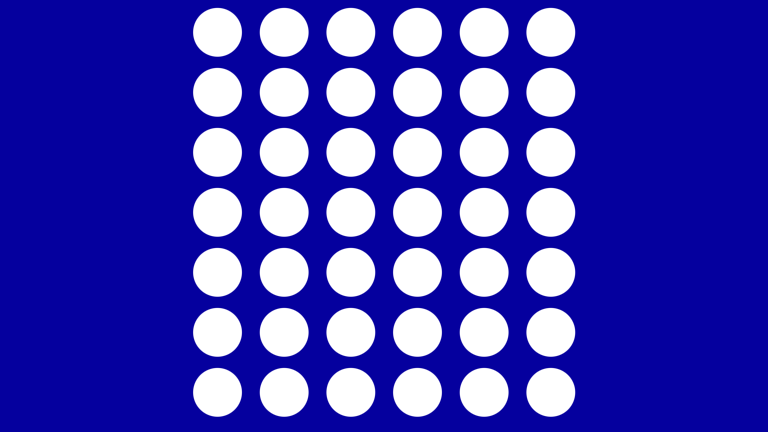
This pattern is drawn by a Shadertoy shader. Its source:

```glsl
// A block of white discs, six across and seven down, on deep blue.
// Each point is folded to its nearest grid cell, clamped to the block,
// and a circle distance gives the smooth disc edge.

const vec3 BLUE = vec3(0.02, 0.0, 0.62);
const vec3 WHITE = vec3(1.0);

// All lengths are fractions of the canvas height.
const vec2 DISC_COUNT = vec2(6.0, 7.0);
const vec2 SPACING = vec2(0.1543, 0.1389);
const vec2 BLOCK_OFFSET = vec2(0.0004, 0.0085);
const float DISC_RADIUS = 0.0565;

// Offset from the nearest cell centre in a finite, centred grid.
vec2 repeatLimited(vec2 p, vec2 spacing, vec2 count) {
    vec2 halfSpan = 0.5 * (count - 1.0);
    vec2 cell = clamp(round(p / spacing + halfSpan), vec2(0.0), count - 1.0);
    return p - (cell - halfSpan) * spacing;
}

float circleDistance(vec2 p, float radius) {
    return length(p) - radius;
}

// Coverage inside a shape, softened over the given half width.
float fillMask(float dist, float softness) {
    return 1.0 - smoothstep(-softness, softness, dist);
}

void mainImage(out vec4 fragColor, in vec2 fragCoord) {
    // Centred coordinates, one unit per canvas height
    vec2 p = (fragCoord - 0.5 * iResolution.xy) / iResolution.y;
    float softness = 0.75 / iResolution.y;

    // Discs over the plain ground
    vec2 local = repeatLimited(p - BLOCK_OFFSET, SPACING, DISC_COUNT);
    float disc = fillMask(circleDistance(local, DISC_RADIUS), softness);

    fragColor = vec4(mix(BLUE, WHITE, disc), 1.0);
}
```
